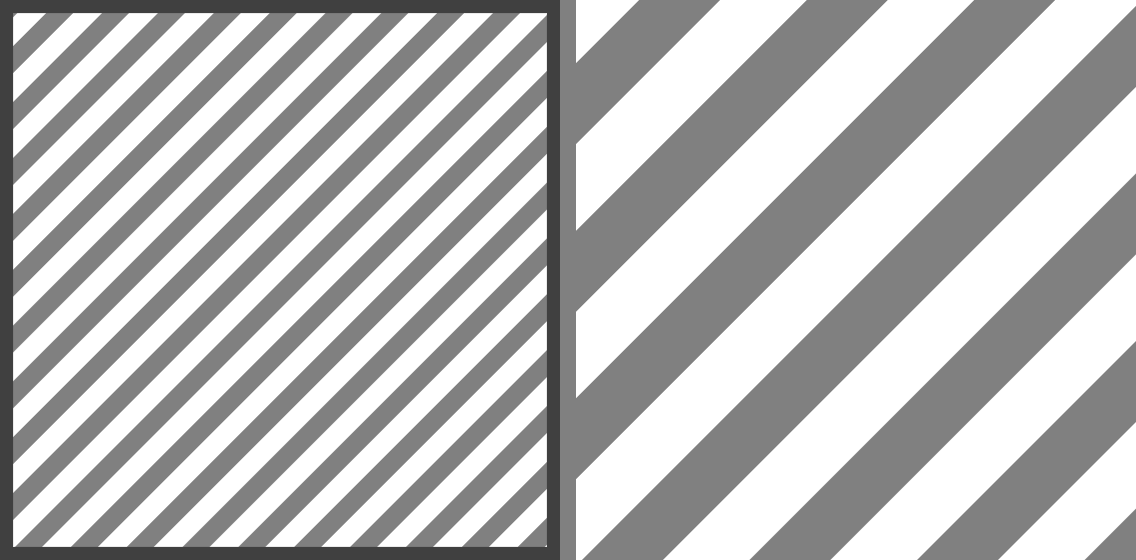
Left, the full canvas; right, a detail of the centre.
Give the GLSL for this pattern, as a WebGL 2 fragment shader.

```glsl
#version 300 es
precision highp float;
// Even diagonal stripes, grey on white, inside a dark square frame.

uniform vec2 u_resolution;
out vec4 fragColor;

const vec3 PAPER = vec3(1.0);
const vec3 STRIPE = vec3(0.502);
const vec3 FRAME = vec3(0.251);

const float FRAME_WIDTH = 0.0234;    // thickness of the frame on each side
const float STRIPE_PERIOD = 0.09974; // stripe spacing measured along x
const float STRIPE_WIDTH = 0.0482;   // grey part of one period, along x
const float STRIPE_OFFSET = 0.0276;  // x where a stripe centre meets y = 0

// Coverage of a shape from its signed distance, softened over one pixel.
float coverage(float dist, float pixel) {
    return clamp(0.5 - dist / pixel, 0.0, 1.0);
}

// Signed distance to the nearest 45 degree stripe, negative inside.
float stripeDistance(vec2 p) {
    float phase = (p.x - p.y - STRIPE_OFFSET) / STRIPE_PERIOD;
    float fromCentre = abs(fract(phase + 0.5) - 0.5) * STRIPE_PERIOD;
    return (fromCentre - 0.5 * STRIPE_WIDTH) * inversesqrt(2.0);
}

// Signed distance to the panel enclosed by the frame, negative inside.
float panelDistance(vec2 p) {
    vec2 fromCentre = abs(p - 0.5);
    return max(fromCentre.x, fromCentre.y) - (0.5 - FRAME_WIDTH);
}

void main() {
    float side = min(u_resolution.x, u_resolution.y);
    vec2 p = (gl_FragCoord.xy - 0.5 * u_resolution) / side + 0.5;
    float pixel = 1.0 / side;

    vec3 panel = mix(PAPER, STRIPE, coverage(stripeDistance(p), pixel));
    vec3 color = mix(FRAME, panel, coverage(panelDistance(p), pixel));
    fragColor = vec4(color, 1.0);
}
```
